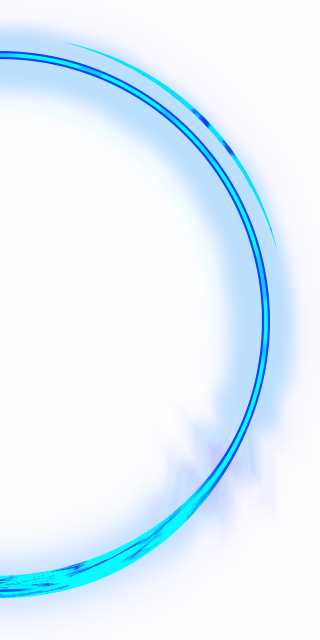
Write a Shadertoy shader that draws this background.

```glsl
// Lengths are in half canvas heights, angles in radians
const vec2 CENTER = vec2(0.0, 0.997);
const float RING_RADIUS = 0.831;
const float RING_THIN = 0.0125;
const float RING_THICK = 0.035;
const float ARC_OFFSET = 0.0625;
const float ARC_WIDTH = 0.0075;
const vec2 ARC_SPAN = vec2(0.23, 1.36);
const float FOLD_ANGLE = -0.59;

const vec3 PAPER = vec3(0.996, 0.998, 1.0);
const vec3 HALO = vec3(0.925, 0.92, 1.0);
const vec3 GLOW = vec3(0.735, 0.875, 1.0);
const vec3 LILAC = vec3(0.76, 0.76, 1.0);
const vec3 MIST = vec3(0.90, 0.99, 1.0);
const vec3 CYAN = vec3(0.01, 0.98, 1.0);
const vec3 AZURE = vec3(0.10, 0.66, 1.0);
const vec3 COBALT = vec3(0.03, 0.27, 0.98);

float hash(vec2 p) {
    return fract(sin(dot(p, vec2(127.1, 311.7))) * 43758.5453);
}

float noise(vec2 p) {
    vec2 i = floor(p), f = fract(p);
    f = f * f * (3.0 - 2.0 * f);
    return mix(mix(hash(i), hash(i + vec2(1, 0)), f.x),
               mix(hash(i + vec2(0, 1)), hash(i + vec2(1, 1)), f.x), f.y);
}

float fbm(vec2 p) {
    float sum = 0.0, gain = 0.5;
    for (int i = 0; i < 4; i++) {
        sum += gain * noise(p);
        p = p * 2.03 + 7.1;
        gain *= 0.5;
    }
    return sum / 0.9375;
}

float bell(float x, float width) {
    return exp(-x * x / (width * width));
}

// Coverage of a stroke with a soft edge one pixel wide
float stroke(float dist, float halfWidth, float pixel) {
    return 1.0 - smoothstep(-0.6 * pixel, 0.6 * pixel, abs(dist) - halfWidth);
}

// Wide halo, blue glow, lilac folds and the faint inner streak
vec3 softGlow(float d, float angle) {
    float low = smoothstep(0.45, 1.15, -angle);
    float folds = bell(angle - FOLD_ANGLE, 0.23);
    float zigzag = abs(fract(angle * 5.2 + d * 3.0) - 0.5) - 0.25;
    float wobble = 0.02 * (noise(vec2(angle * 6.0, d * 9.0)) - 0.5);
    float e = d + wobble + folds * 0.16 * zigzag;

    vec3 color = mix(PAPER, HALO, 0.75 * bell(e - 0.01, 0.13));
    float plateau = smoothstep(-0.165, -0.055, e) * (1.0 - smoothstep(0.035, 0.125, e));
    float haze = 0.85 * bell(d + 0.01, 0.085);
    float amount = mix(plateau, haze, low) * (1.0 - 0.35 * folds);
    color = mix(color, GLOW, amount);

    float ripple = smoothstep(0.3, 0.75, fbm(vec2(angle * 9.0 + d * 14.0, e * 11.0)));
    color = mix(color, LILAC, folds * ripple * 0.75 * bell(e, 0.12));

    float streak = bell(d + 0.16, 0.018) * smoothstep(-0.3, 0.1, angle);
    return mix(color, MIST, 0.4 * streak * (1.0 - amount));
}

// Main ring: outlined and thin above, broad and marbled below
vec3 ringColor(float d, float halfWidth, float angle, float pixel) {
    float low = smoothstep(0.5, 0.85, -angle);
    float core = stroke(d, halfWidth * 0.46, pixel);
    float tint = smoothstep(0.45, 0.8, noise(vec2(angle * 9.0, 3.0)));
    vec3 lined = mix(COBALT, mix(CYAN, AZURE, 0.7 * tint), core);

    vec2 uv = vec2(angle * 7.0 + d * 22.0, d * 55.0);
    uv += 1.6 * vec2(fbm(uv), fbm(uv + 5.2));
    float vein = fbm(uv * vec2(0.8, 1.3));
    vec3 marble = mix(CYAN, AZURE, smoothstep(0.52, 0.62, vein));
    marble = mix(marble, COBALT, 0.85 * smoothstep(0.62, 0.72, vein));
    float seam = stroke(d - 0.012, 0.004, 0.004) * smoothstep(1.42, 1.52, -angle);
    marble = mix(marble, COBALT, 0.9 * seam);
    return mix(lined, marble, low);
}

void mainImage(out vec4 fragColor, in vec2 fragCoord) {
    float pixel = 2.0 / iResolution.y;
    vec2 p = fragCoord * pixel - CENTER;
    float angle = atan(p.y, p.x);
    float d = length(p) - RING_RADIUS;
    vec3 color = softGlow(d, angle);

    // Outer arc, tapered at both ends, with dark flecks
    float along = clamp((angle - ARC_SPAN.x) / (ARC_SPAN.y - ARC_SPAN.x), 0.0, 1.0);
    float taper = sin(along * 3.14159);
    float arc = stroke(d - ARC_OFFSET, ARC_WIDTH * taper, pixel) * smoothstep(0.0, 0.15, taper);
    float fleck = smoothstep(0.52, 0.78, fbm(vec2(angle * 22.0, d * 60.0)));
    vec3 arcColor = mix(mix(CYAN, AZURE, 0.3), COBALT, fleck);
    color = mix(color, arcColor, arc);

    float halfWidth = mix(RING_THIN, RING_THICK, smoothstep(0.35, 1.3, -angle));
    color = mix(color, ringColor(d, halfWidth, angle, pixel), stroke(d, halfWidth, pixel));
    fragColor = vec4(color, 1.0);
}
```
